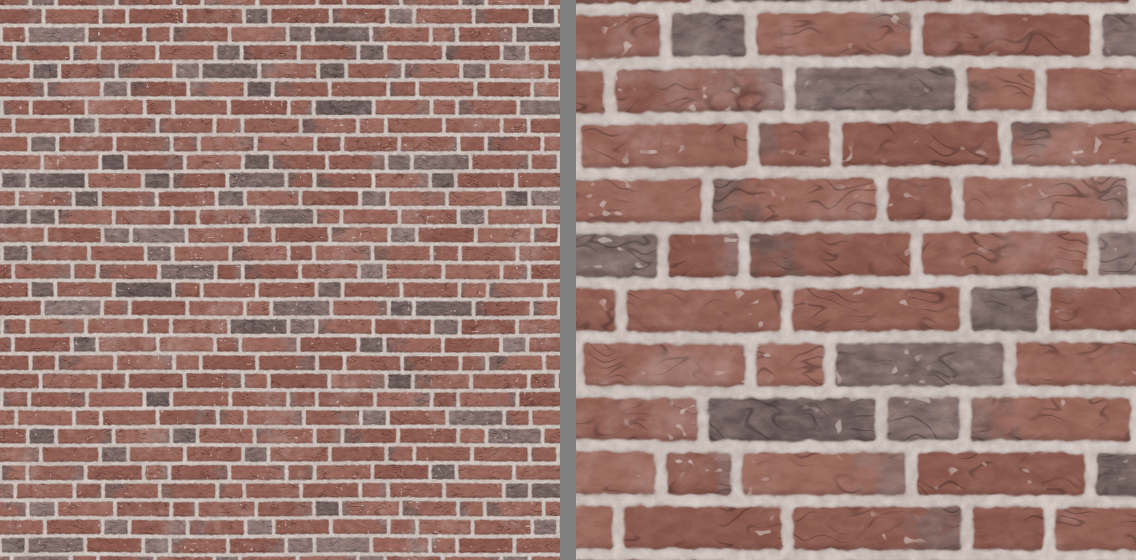
Left: the whole. Right: its middle third, enlarged.
Write a Shadertoy shader that draws this texture.

```glsl
// Weathered red brick wall: one header then two stretchers per course, in pale mortar.

const float COURSES = 30.68;    // brick rows per canvas height
const float REPEATS = 3.908;    // header + two stretchers, per canvas width
const float HEADER = 0.188;     // header length as a share of one repeat
const float JOINT = 0.0074;     // mortar thickness

const vec3 RED_DARK = vec3(0.52, 0.33, 0.29);
const vec3 RED_LIGHT = vec3(0.62, 0.43, 0.385);
const vec3 GREY_DARK = vec3(0.37, 0.325, 0.32);
const vec3 GREY_LIGHT = vec3(0.57, 0.49, 0.475);
const vec3 MORTAR_DARK = vec3(0.70, 0.64, 0.615);
const vec3 MORTAR_LIGHT = vec3(0.84, 0.80, 0.78);
const vec3 LIME = vec3(0.80, 0.74, 0.72);

struct Brick {
    vec2 local;     // position from the brick centre
    vec2 halfSize;
    vec2 id;
    bool header;
};

float hash(vec2 p) {
    vec3 q = fract(vec3(p.xyx) * 0.1031);
    q += dot(q, q.yzx + 33.33);
    return fract((q.x + q.y) * q.z);
}

float cornerGradient(vec2 cell, vec2 offset) {
    float angle = 6.28319 * hash(cell);
    return dot(vec2(cos(angle), sin(angle)), offset);
}

float gradientNoise(vec2 p) {
    vec2 i = floor(p), f = p - i;
    vec2 w = f * f * f * (f * (f * 6.0 - 15.0) + 10.0);
    vec2 e = vec2(1.0, 0.0);
    float low = mix(cornerGradient(i, f), cornerGradient(i + e, f - e), w.x);
    float high = mix(cornerGradient(i + e.yx, f - e.yx), cornerGradient(i + e.xx, f - e.xx), w.x);
    return mix(low, high, w.y);
}

float fbm(vec2 p) {
    float sum = 0.0, amplitude = 0.6;
    for (int i = 0; i < 4; i++) {
        sum += amplitude * gradientNoise(p);
        p = p * 2.03 + 17.3;
        amplitude *= 0.55;
    }
    return sum;
}

// Courses repeat their stagger every four rows.
Brick findBrick(vec2 p) {
    float v = (1.0 - p.y) * COURSES + 0.62;
    float row = floor(v), k = mod(row + 2.0, 4.0);
    float stagger = 0.1 + 0.5 * mod(k, 2.0) + 0.2 * floor(k * 0.5);
    float u = p.x * REPEATS - stagger + 0.5 * HEADER + 0.025 * (hash(vec2(row, 91.0)) - 0.5);
    float n = floor(u), f = u - n;

    // Slightly uneven joints between the three bricks
    float a = HEADER + 0.025 * (hash(vec2(n + 40.0, row)) - 0.5);
    float b = 0.5 + 0.5 * HEADER + 0.025 * (hash(vec2(n + 70.0, row)) - 0.5);
    vec2 span = f < a ? vec2(0.0, a) : (f < b ? vec2(a, b) : vec2(b, 1.0));
    float slot = f < a ? 0.0 : (f < b ? 1.0 : 2.0);

    vec2 local = vec2((f - 0.5 * (span.x + span.y)) / REPEATS, (0.5 - fract(v)) / COURSES);
    vec2 halfSize = 0.5 * (vec2((span.y - span.x) / REPEATS, 1.0 / COURSES) - JOINT);
    return Brick(local, halfSize, vec2(n * 3.0 + slot + 20.0, row + 5.0), f < a);
}

float roundedBox(vec2 p, vec2 halfSize, float radius) {
    vec2 d = abs(p) - halfSize + radius;
    return length(max(d, 0.0)) + min(max(d.x, d.y), 0.0) - radius;
}

vec3 brickColor(Brick brick, vec2 p) {
    float tone = hash(brick.id), kind = hash(brick.id + 31.7), side = hash(brick.id + 63.1);
    vec2 q = brick.local + 7.0 * vec2(tone, kind);
    float grain = fbm(q * vec2(70.0, 140.0));

    // Fired red, with grey bricks and scorched ends
    vec3 red = mix(RED_DARK, RED_LIGHT, clamp(0.15 + 0.75 * tone + 0.9 * grain, 0.0, 1.0));
    vec3 grey = mix(GREY_DARK, GREY_LIGHT, clamp(0.1 + 0.8 * side + 0.9 * grain, 0.0, 1.0));
    float along = brick.local.x / brick.halfSize.x * (side < 0.5 ? -1.0 : 1.0);
    float scorch = smoothstep(0.25, 1.0, along + 1.4 * fbm(q * 35.0)) * step(0.55, kind) * 0.65;
    float greyness = kind < (brick.header ? 0.48 : 0.11) ? 0.92 : scorch;
    vec3 color = mix(red, grey, greyness);

    // Wavy horizontal creases
    float bend = 1.2 * gradientNoise(q * vec2(60.0, 40.0));
    float ridge = abs(gradientNoise(q * vec2(38.0, 125.0) + vec2(0.0, bend)));
    float crease = (1.0 - smoothstep(0.0, 0.11, ridge)) * smoothstep(-0.1, 0.3, gradientNoise(q * 40.0));
    color *= 1.0 - 0.24 * crease;

    // Lime haze and flecks
    float haze = smoothstep(0.0, 0.5, fbm(p * 9.0) + 0.5 * fbm(p * 55.0));
    float fleck = smoothstep(0.27, 0.45, gradientNoise(p * vec2(150.0, 190.0)))
                * smoothstep(0.0, 0.3, fbm(p * 24.0 + 8.0));
    return mix(color, LIME, clamp(0.28 * haze + 0.65 * fleck, 0.0, 0.8));
}

void mainImage(out vec4 fragColor, in vec2 fragCoord) {
    vec2 p = fragCoord / iResolution.y;
    vec2 sag = 0.0022 * vec2(gradientNoise(p * 5.0), gradientNoise(p * 4.0 + 30.0));
    Brick brick = findBrick(p + sag);
    float edge = roundedBox(brick.local, brick.halfSize, 0.0022);
    edge += 0.0016 * gradientNoise(p * 110.0) + 0.0007 * gradientNoise(p * 230.0);

    // Mortar, shaded where it meets the bricks
    float sand = fbm(p * 130.0) + 0.6 * fbm(p * 14.0);
    vec3 mortar = mix(MORTAR_DARK, MORTAR_LIGHT, clamp(0.66 + 0.7 * sand, 0.0, 1.0));
    mortar *= 0.91 + 0.09 * smoothstep(0.0, 0.0025, edge);

    // Brick face with a darker lower edge
    vec3 face = brickColor(brick, p);
    face *= 1.0 - 0.13 * smoothstep(0.6, 1.0, -brick.local.y / brick.halfSize.y);

    float blur = 0.0006 + 0.7 / iResolution.y;
    fragColor = vec4(mix(face, mortar, smoothstep(-blur, blur, edge)), 1.0);
}
```
